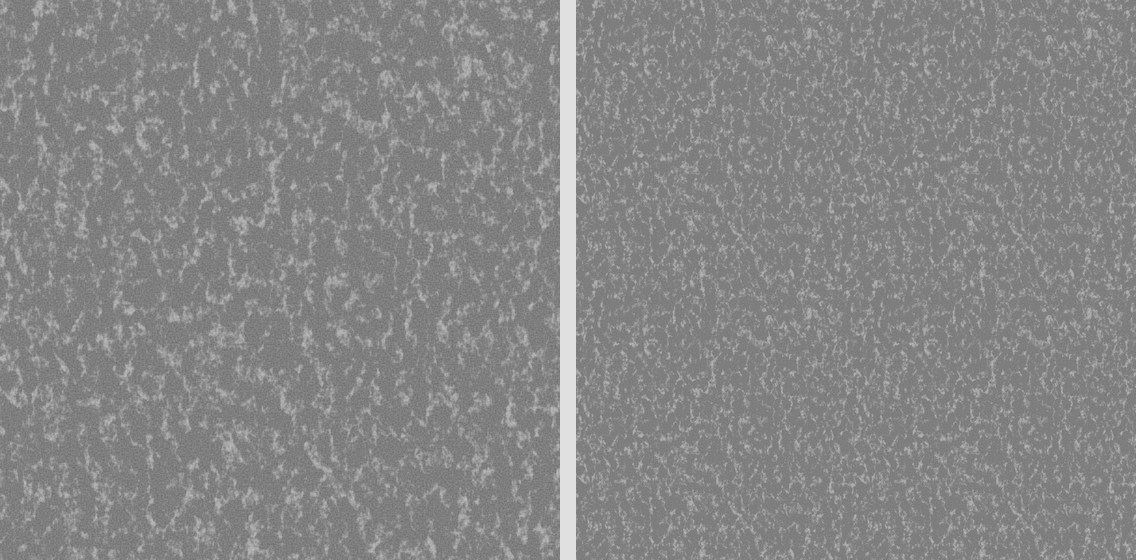
Left, the tile; right, the same tile 2 across and 2 down.
Reproduce this texture procedurally as a three.js fragment shader.

```glsl
// Grey plaster with small pale, ragged flecks that run mostly upright.
// Ridged noise makes thin veins, patch noise breaks them up, finer octaves fray them.
// All noise lattices wrap on whole cell counts, so the square tiles.
varying vec2 vUv;

const float TAU = 6.2831853;
const vec3 BASE_GREY = vec3(0.493);
const vec3 FLECK_GREY = vec3(0.69);
const float GRAIN_STRENGTH = 0.019;

float hash(vec2 cell, float seed) {
  return fract(sin(dot(cell, vec2(12.9898, 78.233)) + seed * 37.719) * 43758.5453);
}

// Dot product of a random unit gradient at a wrapped lattice corner.
float cornerSlope(vec2 corner, vec2 offset, vec2 period, float seed) {
  vec2 wrapped = floor(mod(corner + 0.5, period));
  float angle = TAU * hash(wrapped, seed);
  return dot(vec2(cos(angle), sin(angle)), offset);
}

// Periodic gradient noise, scaled to a standard deviation near one.
float wrapNoise(vec2 uv, vec2 period, float seed) {
  vec2 p = uv * period;
  vec2 cell = floor(p);
  vec2 f = p - cell;
  vec2 fade = f * f * f * (f * (f * 6.0 - 15.0) + 10.0);
  vec2 right = vec2(1.0, 0.0);
  vec2 up = vec2(0.0, 1.0);
  float bottom = mix(cornerSlope(cell, f, period, seed),
                     cornerSlope(cell + right, f - right, period, seed), fade.x);
  float top = mix(cornerSlope(cell + up, f - up, period, seed),
                  cornerSlope(cell + 1.0, f - 1.0, period, seed), fade.x);
  return 4.6 * mix(bottom, top, fade.y);
}

// Small wandering offset that makes the veins crooked.
vec2 crookedUv(vec2 uv, float amount) {
  vec2 period = vec2(52.0, 42.0);
  return uv + amount * vec2(wrapNoise(uv, period, 1.0), wrapNoise(uv, period, 2.0));
}

// Frayed detail from octaves of rising frequency.
float frayNoise(vec2 uv) {
  float sum = 0.0;
  float weight = 0.38;
  vec2 period = vec2(104.0, 80.0);
  for (int i = 0; i < 2; i++) {
    sum += weight * wrapNoise(uv, period, 6.0 + float(i));
    weight *= 0.8;
    period *= 2.0;
  }
  return sum;
}

// Coverage of the pale flecks, from 0 to 1.
float fleckAmount(vec2 uv) {
  vec2 bent = crookedUv(uv, 0.003);
  float vein = 1.0 - abs(wrapNoise(bent, vec2(34.0, 18.0), 3.0));
  float patches = wrapNoise(bent, vec2(50.0, 29.0), 4.0);
  float height = vein + 0.5 * patches + frayNoise(uv);
  return smoothstep(0.0, 2.6, height);
}

void main() {
  vec3 colour = mix(BASE_GREY, FLECK_GREY, fleckAmount(vUv));
  colour += GRAIN_STRENGTH * wrapNoise(vUv, vec2(300.0), 9.0);
  gl_FragColor = vec4(colour, 1.0);
}
```
